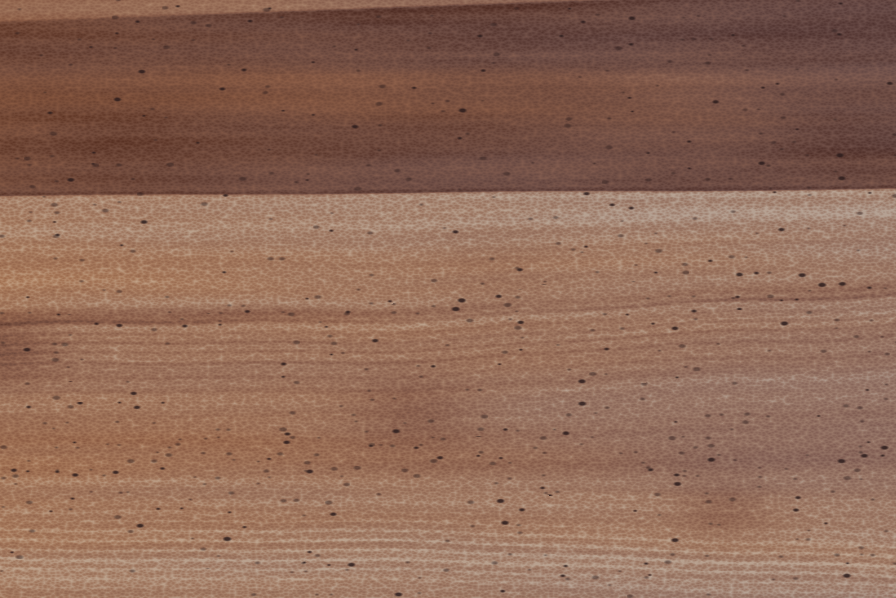
Write a Shadertoy shader that draws this texture.

```glsl
// Weathered wooden boards: a dark plank above a paler one, with wavy grain and small pores.

// Tones from dark to pale
const vec3 UMBER = vec3(0.32, 0.18, 0.14);
const vec3 BROWN = vec3(0.43, 0.29, 0.245);
const vec3 RUSSET = vec3(0.53, 0.365, 0.295);
const vec3 TAN = vec3(0.625, 0.47, 0.38);
const vec3 PALE = vec3(0.73, 0.63, 0.55);
const vec3 PORE = vec3(0.17, 0.11, 0.11);
const vec3 WARM_SHIFT = vec3(0.022, -0.002, -0.028);

// Layout and strengths, in canvas heights
const float SEAM_HEIGHT = 0.672;
const float SEAM_SLOPE = 0.008;
const float STRIP_HEIGHT = 0.964;
const float STRIP_SLOPE = 0.036;
const float VEIN_HEIGHT = 0.457;
const float LIGHT_TONE = 0.76;
const float DARK_TONE = 0.28;
const float FIBRE_CONTRAST = 0.27;
const vec2 FIBRE_SCALE = vec2(135.0, 225.0);
const vec2 PORE_GRID = vec2(28.0, 45.0);

vec2 hash2(vec2 p) {
    vec3 q = fract(p.xyx * vec3(0.1031, 0.1030, 0.0973));
    q += dot(q, q.yzx + 33.33);
    return fract((q.xx + q.yz) * q.zy);
}

// Distance to the nearest cell point
float cells(vec2 p) {
    vec2 id = floor(p), f = fract(p);
    float nearest = 2.0;
    for (int j = -1; j <= 1; j++)
        for (int i = -1; i <= 1; i++) {
            vec2 o = vec2(i, j);
            nearest = min(nearest, length(o + hash2(id + o) - f));
        }
    return nearest;
}

// Layered, bent sines, about -1 to 1
float waves(vec2 p) {
    float sum = 0.0, amp = 0.5;
    for (int i = 0; i < 5; i++) {
        float k = float(i);
        sum += amp * sin(p.y + 1.3 * sin(p.x * 0.9 + k * 2.1) + k * 1.7);
        p = mat2(0.8, -0.6, 0.6, 0.8) * p * 1.63 + 3.1;
        amp *= 0.68;
    }
    return sum;
}

float bump(float x, float centre, float width) {
    float d = (x - centre) / width;
    return exp(-d * d);
}

float smudge(vec2 p, vec2 centre, vec2 size) {
    vec2 d = (p - centre) / size;
    return exp(-dot(d, d));
}

float lightPlank(vec2 p, float v) {
    float drift = waves(vec2(p.x * 2.0, v * 9.0) + 4.0);
    float tone = LIGHT_TONE + 0.055 * waves(vec2(p.x * 0.9, v * 42.0));
    tone += 0.045 * waves(vec2(p.x * 1.7, v * 150.0) + 9.0);
    tone += 0.15 * bump(v, 0.628, 0.024) * smoothstep(0.1, 1.2, p.x);
    tone += 0.05 * bump(v, 0.56, 0.04) - 0.09 * bump(v, 0.27, 0.09);
    // Growth rings: dark lines below the vein, pale ones near the foot
    float ring = sin(v * 330.0 + 1.4 * drift + 1.5 * sin(v * 60.0));
    tone -= 0.14 * pow(0.5 + 0.5 * ring, 4.0) * bump(v, 0.395, 0.05);
    float paleRing = sin(v * 400.0 + 1.2 * drift);
    tone += (0.03 + 0.17 * pow(0.5 + 0.5 * paleRing, 3.0)) * bump(v, 0.085, 0.055);
    // Vein with a crisp line and a softer shadow above
    float strength = 0.75 + 0.35 * sin(p.x * 5.0 + 1.0);
    tone -= 0.22 * bump(v, VEIN_HEIGHT, 0.004) * strength;
    tone -= 0.20 * bump(v, VEIN_HEIGHT + 0.012, 0.011) * (0.6 + 0.5 * drift);
    // Stains
    tone -= 0.28 * smudge(p, vec2(0.0, 0.415), vec2(0.09, 0.05));
    tone -= 0.17 * smudge(p, vec2(0.69, 0.31), vec2(0.10, 0.06));
    tone -= 0.17 * smudge(p, vec2(1.21, 0.15), vec2(0.08, 0.05));
    return tone - 0.06 * smudge(p, vec2(0.83, 0.55), vec2(0.10, 0.07));
}

float darkPlank(vec2 p) {
    float tone = DARK_TONE + 0.065 * waves(vec2(p.x * 1.3, p.y * 36.0) + 2.0);
    tone += 0.055 * waves(vec2(p.x * 2.2, p.y * 130.0) + 7.0);
    tone += 0.06 * waves(p * vec2(5.0, 12.0));
    tone += 0.12 * smudge(p, vec2(0.45, 0.86), vec2(0.35, 0.06));
    tone += 0.09 * smudge(p, vec2(1.25, 0.83), vec2(0.25, 0.07));
    tone -= 0.14 * smudge(p, vec2(1.42, 0.75), vec2(0.18, 0.04));
    return tone - 0.14 * smudge(p, vec2(0.6, 0.967), vec2(0.18, 0.016));
}

vec3 woodColour(float tone) {
    float t = clamp(tone, 0.0, 1.0) * 4.0;
    vec3 c = mix(UMBER, BROWN, min(t, 1.0));
    c = mix(c, RUSSET, clamp(t - 1.0, 0.0, 1.0));
    c = mix(c, TAN, clamp(t - 2.0, 0.0, 1.0));
    return mix(c, PALE, clamp(t - 3.0, 0.0, 1.0));
}

// Sparse dark flecks, one at most in each grid cell
float pores(vec2 p, vec2 grid, float share, float px) {
    vec2 id = floor(p * grid), rnd = hash2(id + 17.0);
    vec2 d = fract(p * grid) - mix(vec2(0.25), vec2(0.75), hash2(id + 51.0));
    float radius = mix(0.0012, 0.0034, rnd.y * rnd.y);
    float dist = length(d / grid * vec2(0.55, 1.0)) - radius;
    return step(rnd.x, share) * (1.0 - smoothstep(-px, px, dist));
}

void mainImage(out vec4 fragColor, in vec2 fragCoord) {
    vec2 p = fragCoord / iResolution.y;
    float px = 1.0 / iResolution.y;

    // Grain height, bent upwards to the right and downwards near the foot
    float bend = 0.025 * p.x * p.x + 0.004 * sin(7.0 * p.x) + 0.002 * sin(17.0 * p.x);
    float lift = mix(-0.6, 1.0, smoothstep(0.05, 0.45, p.y));
    float v = p.y - bend * lift * (1.0 - 0.6 * smoothstep(0.48, 0.66, p.y));

    // Boards and seams
    float seam = p.y - SEAM_HEIGHT - SEAM_SLOPE * p.x - 0.001 * sin(9.0 * p.x);
    float strip = p.y - STRIP_HEIGHT - STRIP_SLOPE * p.x;
    float upper = smoothstep(-px, px, seam);
    float tone = mix(lightPlank(p, v), darkPlank(p), upper);
    tone = mix(tone, 0.60 + 0.07 * waves(p * vec2(2.0, 90.0)), smoothstep(-0.003, 0.003, strip));
    tone -= 0.18 * bump(seam, 0.003, 0.004) + 0.08 * bump(strip, -0.006, 0.006);
    tone += 0.09 * bump(seam, -0.007, 0.005);

    // Fibre texture
    float fine = cells(p * FIBRE_SCALE) - 0.45;
    float coarse = cells(p * FIBRE_SCALE * vec2(0.38, 0.55) + 40.0) - 0.45;
    tone += (fine + 0.5 * coarse) * FIBRE_CONTRAST * mix(1.0, 0.75, upper);

    vec3 col = woodColour(tone);
    float warmth = 0.7 - p.x + 0.6 * waves(vec2(p.x * 1.5, v * 20.0) + 5.0);
    col += WARM_SHIFT * warmth;

    // Pores gather along the vein and the middle of the pale plank
    float share = 0.07 + 0.13 * bump(v, VEIN_HEIGHT + 0.01, 0.03) + 0.10 * bump(v, 0.24, 0.07);
    col = mix(col, PORE, 0.85 * pores(p, PORE_GRID, share, px));
    col = mix(col, PORE, 0.45 * pores(p + 3.7, PORE_GRID * 1.7, share, px));
    fragColor = vec4(clamp(col, 0.0, 1.0), 1.0);
}
```
